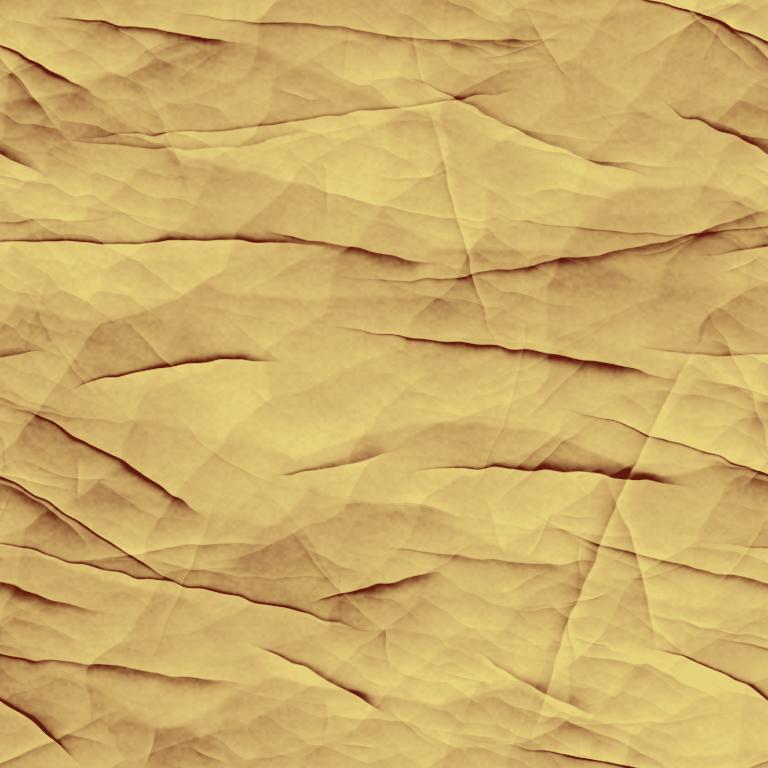
This texture is drawn by a three.js fragment shader. Its source:

```glsl
varying vec2 vUv;

#define FOLDS 26
#define WRINKLES 150
#define BASE_TONE 0.815
#define FOLD_DEPTH 1.05
#define WRINKLE_DEPTH 0.38
#define CLOUD_DEPTH 0.75
#define FACET_DEPTH 0.25
#define CRINKLE_DEPTH 0.17
#define GRAIN_DEPTH 0.19
#define LIGHT_DIR vec2(-0.45, 0.9)

float hash(vec2 p) {
  return fract(sin(dot(p, vec2(127.1, 311.7))) * 43758.5453);
}

vec2 hash2(vec2 p) {
  return vec2(hash(p), hash(p + 57.3));
}

// Turns the axes counter-clockwise by a
mat2 turnAxes(float a) {
  return mat2(cos(a), -sin(a), sin(a), cos(a));
}

float noise(vec2 p) {
  vec2 i = floor(p), f = fract(p);
  f = f * f * (3.0 - 2.0 * f);
  return mix(mix(hash(i), hash(i + vec2(1, 0)), f.x),
             mix(hash(i + vec2(0, 1)), hash(i + vec2(1, 1)), f.x), f.y);
}

float fbm(vec2 p) {
  float sum = 0.0, amp = 0.5;
  for (int i = 0; i < 5; i++) {
    sum += amp * noise(p);
    p = turnAxes(0.3) * p * 2.03 + 7.1;
    amp *= 0.5;
  }
  return sum;
}

// Slope of flat-sided dents, with a crisp break where two dents meet
float facets(vec2 p) {
  vec2 cell = floor(p), f = fract(p);
  float sum = 0.0, total = 0.0;
  for (int y = -1; y <= 1; y++)
    for (int x = -1; x <= 1; x++) {
      vec2 o = vec2(x, y);
      vec2 toSeed = o + hash2(cell + o) - f;
      float w = exp(-45.0 * dot(toSeed, toSeed));
      sum += w * dot(toSeed, LIGHT_DIR);
      total += w;
    }
  return sum / total;
}

// x: position along the crease (-1 to 1), y: signed distance across it
vec2 creaseSpace(vec2 p, vec2 center, float angle, float halfLen, float bend) {
  vec2 q = turnAxes(angle) * (fract(p - center + 0.5) - 0.5);
  q.x /= halfLen;
  q.y += bend * halfLen * q.x * q.x;
  return q;
}

// Light on one side of a ridge, shade on the other
float ridge(vec2 q, float width) {
  float taper = 1.0 - smoothstep(0.3, 1.0, abs(q.x));
  return taper * q.y * inversesqrt(q.y * q.y + 1e-6) * exp(-abs(q.y) / width);
}

// Deep fold: dark wedge behind a sharp lip, halo above and glow below
float fold(vec2 q, float softness) {
  float taper = 1.0 - smoothstep(0.55, 1.0, abs(q.x));
  float width = 0.0026 + softness * taper * smoothstep(-0.9, 0.7, q.x);
  float lip = smoothstep(-0.0014, 0.0014, q.y);
  float d = abs(q.y);
  float shadow = lip * (0.75 * exp(-d * d / (width * width)) + 0.33 * exp(-d / 0.026));
  float glow = (1.0 - lip) * exp(-d / 0.016);
  return taper * (0.25 * glow - FOLD_DEPTH * shadow);
}

vec3 paperColor(float t) {
  t *= 5.0;
  vec3 c = mix(vec3(0.42, 0.16, 0.09), vec3(0.57, 0.36, 0.20), clamp(t, -0.3, 1.0));
  c = mix(c, vec3(0.69, 0.52, 0.31), clamp(t - 1.0, 0.0, 1.0));
  c = mix(c, vec3(0.78, 0.64, 0.38), clamp(t - 2.0, 0.0, 1.0));
  c = mix(c, vec3(0.83, 0.71, 0.43), clamp(t - 3.0, 0.0, 1.0));
  return mix(c, vec3(0.87, 0.77, 0.46), clamp(t - 4.0, 0.0, 1.9));
}

void main() {
  vec2 p = vUv;
  vec2 warp = vec2(noise(p * 7.0), noise(p * 7.0 + 31.0)) - 0.5;
  vec2 jag = vec2(noise(p * 45.0), noise(p * 45.0 + 17.0)) - 0.5;
  vec2 w = p + 0.014 * warp + 0.006 * jag;

  // Broad undulation, crumpled facets and fine crinkles
  float tone = BASE_TONE + CLOUD_DEPTH * (fbm(turnAxes(-0.15) * w * vec2(2.5, 7.0)) - 0.485);
  tone += FACET_DEPTH * facets(turnAxes(-0.3) * w * vec2(3.5, 8.0));
  tone += 0.7 * FACET_DEPTH * facets(turnAxes(0.45) * (w + 0.02 * warp) * vec2(7.0, 15.0) + 9.0);
  float crumple = smoothstep(0.3, 0.8, noise(p * 6.0 + 40.0));
  tone += CRINKLE_DEPTH * (0.2 + crumple) * facets(turnAxes(-0.5) * w * vec2(15.0, 36.0) + 5.0);

  // Small straight wrinkles in many directions
  for (int i = 0; i < WRINKLES; i++) {
    float n = float(i);
    vec2 r = hash2(vec2(n, 3.7)), s = hash2(vec2(n, 8.2));
    float tilt = 2.0 * r.x - 1.0;
    vec2 q = creaseSpace(w, hash2(vec2(n, 1.3)), 1.5 * tilt * abs(tilt) - 0.2,
                         mix(0.03, 0.2, r.y * r.y), 0.4 * (s.x - 0.5));
    tone += WRINKLE_DEPTH * (0.2 + 0.8 * s.y * s.y) * ridge(q, mix(0.003, 0.016, s.x * s.x));
  }

  // Long dark folds, spread evenly
  for (int i = 0; i < FOLDS; i++) {
    float n = float(i);
    vec2 r = hash2(vec2(n, 21.4)), s = hash2(vec2(n, 35.9));
    vec2 center = fract(vec2(0.7549, 0.5698) * n + 0.13);
    vec2 q = creaseSpace(w, center, mix(-0.55, 0.2, r.x), mix(0.07, 0.32, r.y), 0.3 * (s.x - 0.5));
    q.y *= s.y > 0.35 ? 1.0 : -1.0;
    tone += (0.3 + 0.7 * s.x) * fold(q, 0.015 * fract(7.0 * r.x));
  }

  // Steep diagonal seam
  vec2 seam = creaseSpace(w, vec2(0.79, 0.31), 1.17, 0.36, 0.06);
  tone -= WRINKLE_DEPTH * ridge(seam, 0.012);

  // Fibre grain
  tone += GRAIN_DEPTH * (0.6 * noise(p * 210.0) + 0.4 * noise(p * vec2(60.0, 170.0)) - 0.5);

  gl_FragColor = vec4(paperColor(tone), 1.0);
}
```
